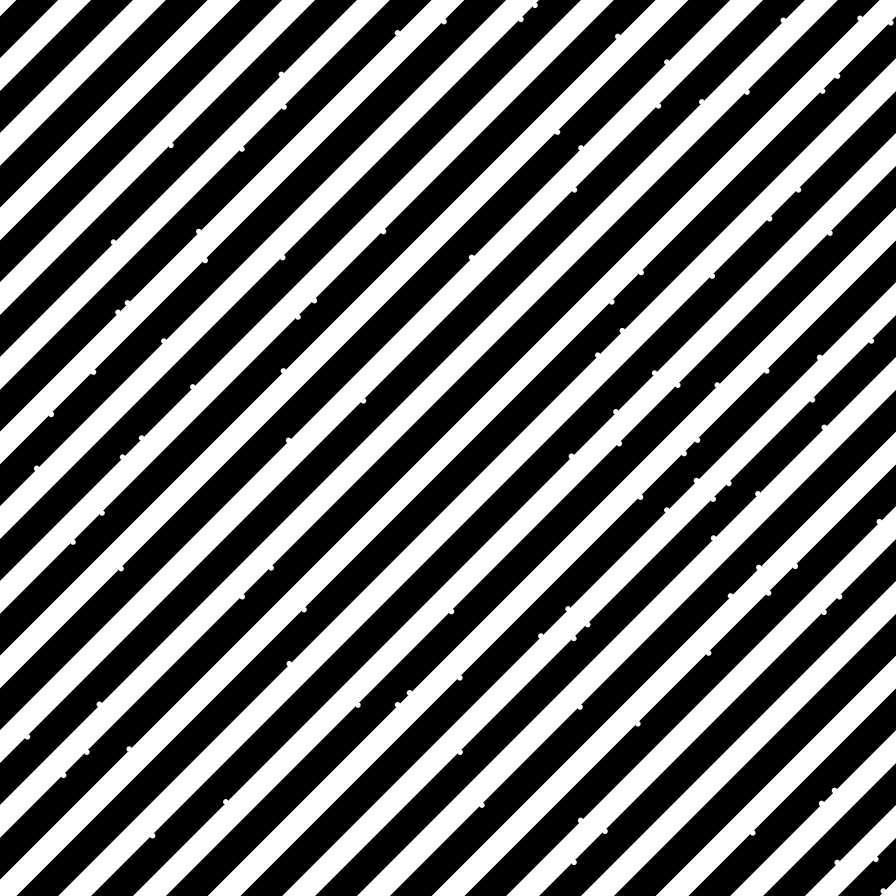
Write a WebGL 1 fragment shader that draws this pattern.

```glsl
precision highp float;
// Diagonal white stripes on black, rising to the right, twelve per side.
// Each stripe is a distance to a repeated line; small white burrs, hashed into
// wrapping cells and clustered by layered sines, roughen the edges here and there.

uniform vec2 u_resolution;

const float TAU = 6.2831853;
const float SQRT2 = 1.4142136;
const float STRIPES = 12.0;       // repeats across and down
const float WHITE_SHARE = 0.44;   // white part of one period
const float BURR_CELLS = 64.0;    // possible burr places along one edge
const float BURR_RADIUS = 0.0031;
const vec3 BLACK = vec3(0.0);
const vec3 WHITE = vec3(1.0);

float hash(vec2 p) {
  return fract(sin(dot(p, vec2(127.1, 311.7))) * 4375.85);
}

// Chance of a burr along an edge; whole frequencies make it wrap.
float burrChance(float along, float edgeId) {
  float phase = TAU * hash(vec2(edgeId, 7.0));
  float wave = sin(TAU * along + phase) + sin(TAU * 3.0 * along + 2.0 * phase);
  return 0.07 * max(0.0, 1.0 + 0.8 * wave);
}

// Distance to the burr in this cell, or a large value if the cell is empty.
float burrDistance(float edgeDist, float along, float edgeId) {
  float cell = floor(along * BURR_CELLS);
  vec2 id = vec2(mod(cell, BURR_CELLS), edgeId);
  float jitter = mix(0.3, 0.7, hash(id + 31.0));
  float center = (cell + jitter) / BURR_CELLS;
  float present = step(hash(id), burrChance(center, edgeId));
  vec2 offset = vec2((along - center) * SQRT2, edgeDist - 0.3 * BURR_RADIUS);
  return mix(1.0, length(offset) - BURR_RADIUS, present);
}

// Signed distance to the white area: negative inside.
float stripeDistance(vec2 p) {
  float u = STRIPES * (p.x - p.y);
  float stripe = floor(u + 0.5);
  float across = u - stripe;
  float side = across < 0.0 ? -1.0 : 1.0;
  float edgeDist = (abs(across) - 0.5 * WHITE_SHARE) / (STRIPES * SQRT2);

  // Height of the nearest point on the edge, used as position along it.
  float along = p.y + side * edgeDist / SQRT2;
  float edgeId = 2.0 * mod(stripe, STRIPES) + 0.5 * (side + 1.0);
  return min(edgeDist, burrDistance(edgeDist, along, edgeId));
}

void main() {
  vec2 p = gl_FragCoord.xy / u_resolution;
  float pixel = 1.0 / min(u_resolution.x, u_resolution.y);
  float white = clamp(0.5 - stripeDistance(p) / pixel, 0.0, 1.0);
  gl_FragColor = vec4(mix(BLACK, WHITE, white), 1.0);
}
```
